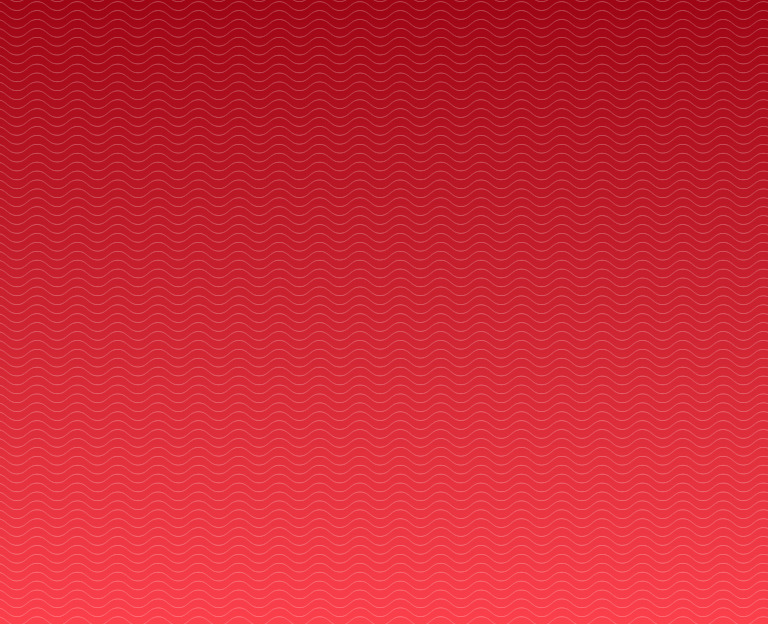
This background is drawn by a WebGL 2 fragment shader. Its source:

```glsl
#version 300 es
precision highp float;
// Fine pale wavy lines stacked over a vertical red gradient.

uniform vec2 u_resolution;
out vec4 fragColor;

const float TAU = 6.2831853;

// Colours
const vec3 TOP_RED = vec3(0.620, 0.022, 0.082);
const vec3 BOTTOM_RED = vec3(0.985, 0.250, 0.297);
const vec3 LINE_COLOUR = vec3(1.0);
const float CREST_OPACITY = 0.42;
const float SLOPE_OPACITY = 0.27;

// Repeats across and down the canvas
const float WAVES_ACROSS = 19.03;
const float ROWS_DOWN = 70.0;
const float CREST_OFFSET = 0.92;  // in wavelengths
const float ROW_OFFSET = 0.32;    // in row spacings

// Lengths as fractions of the canvas height
const float AMPLITUDE = 0.0073;
const float LINE_WIDTH = 0.0010;

const float ROUNDNESS = 0.045;    // third harmonic, broadens crests and troughs
const float SOFTNESS = 1.12;      // edge filter width in pixels

// Distance to the nearest wave, corrected for its slope
float waveDistance(vec2 uv, float phase, float aspect) {
    float wave = AMPLITUDE * (cos(phase) - ROUNDNESS * cos(3.0 * phase));
    float row = (uv.y - wave) * ROWS_DOWN - ROW_OFFSET;
    float gap = abs(fract(row + 0.5) - 0.5) / ROWS_DOWN;
    float steepness = sin(phase) - 3.0 * ROUNDNESS * sin(3.0 * phase);
    float slope = AMPLITUDE * TAU * WAVES_ACROSS / aspect * steepness;
    return gap * inversesqrt(1.0 + slope * slope);
}

// Share of the filter covered by a line, also for lines thinner than a pixel
float lineCoverage(float dist, float width, float filterSize) {
    float upper = min(dist + 0.5 * filterSize, 0.5 * width);
    float lower = max(dist - 0.5 * filterSize, -0.5 * width);
    return clamp((upper - lower) / filterSize, 0.0, 1.0);
}

void main() {
    vec2 uv = gl_FragCoord.xy / u_resolution;
    float aspect = u_resolution.x / u_resolution.y;
    float phase = TAU * (uv.x * WAVES_ACROSS - CREST_OFFSET);

    // Background gradient
    vec3 colour = mix(BOTTOM_RED, TOP_RED, uv.y);

    // Translucent wave lines, fainter where they are steep
    float steep = sin(phase) * sin(phase);
    float opacity = mix(CREST_OPACITY, SLOPE_OPACITY, steep);
    float dist = waveDistance(uv, phase, aspect);
    float coverage = lineCoverage(dist, LINE_WIDTH, SOFTNESS / u_resolution.y);
    colour = mix(colour, LINE_COLOUR, opacity * coverage);

    fragColor = vec4(colour, 1.0);
}
```
